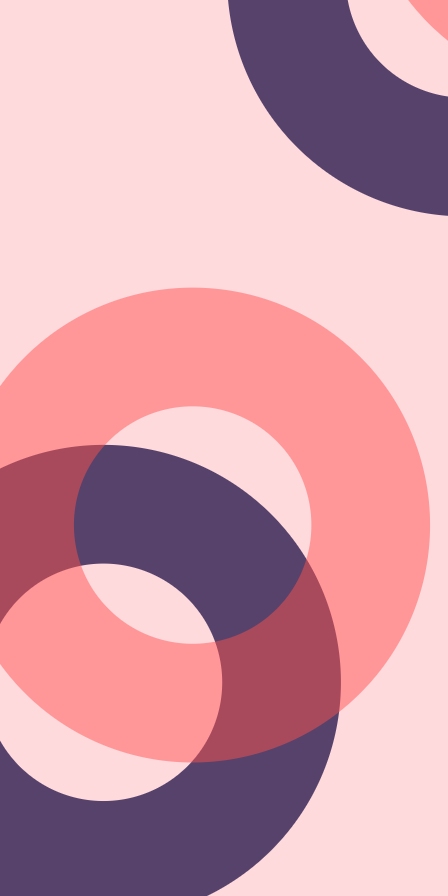
Give the GLSL for this background, as a WebGL 1 fragment shader.

```glsl
precision highp float;
// Flat overlapping rings in coral and plum on a pale pink ground.
// Each ring is an antialiased distance function; where the two colours
// of ring cross, their coverages multiply to blend in a wine tone.

uniform vec2 u_resolution;

const vec3 BLUSH = vec3(1.0, 0.855, 0.867);
const vec3 CORAL = vec3(1.0, 0.592, 0.596);
const vec3 PLUM = vec3(0.337, 0.259, 0.420);
const vec3 WINE = vec3(0.659, 0.290, 0.361);

// All rings share one size, in canvas widths.
const float OUTER_RADIUS = 0.53;
const float INNER_RADIUS = 0.265;

// Signed distance to a flat ring, negative inside the band.
float ringDistance(vec2 p, vec2 center, float inner, float outer) {
  float middle = 0.5 * (inner + outer);
  return abs(length(p - center) - middle) - 0.5 * (outer - inner);
}

// Coverage of a ring, softened over one pixel.
float ringMask(vec2 p, vec2 center, float pixel) {
  float d = ringDistance(p, center, INNER_RADIUS, OUTER_RADIUS);
  return clamp(0.5 - d / pixel, 0.0, 1.0);
}

void main() {
  // Canvas space: width 1, height 2, origin at the lower left.
  float pixel = 1.0 / u_resolution.x;
  vec2 p = gl_FragCoord.xy * pixel;

  // Lower pair and the pair cropped by the upper right corner.
  float coral = max(ringMask(p, vec2(0.430, 0.828), pixel),
                    ringMask(p, vec2(1.332, 2.322), pixel));
  float plum = max(ringMask(p, vec2(0.231, 0.477), pixel),
                   ringMask(p, vec2(1.037, 2.047), pixel));

  // Bilinear blend of ground, single rings and their overlap.
  vec3 color = mix(mix(BLUSH, CORAL, coral), mix(PLUM, WINE, coral), plum);
  gl_FragColor = vec4(color, 1.0);
}
```
